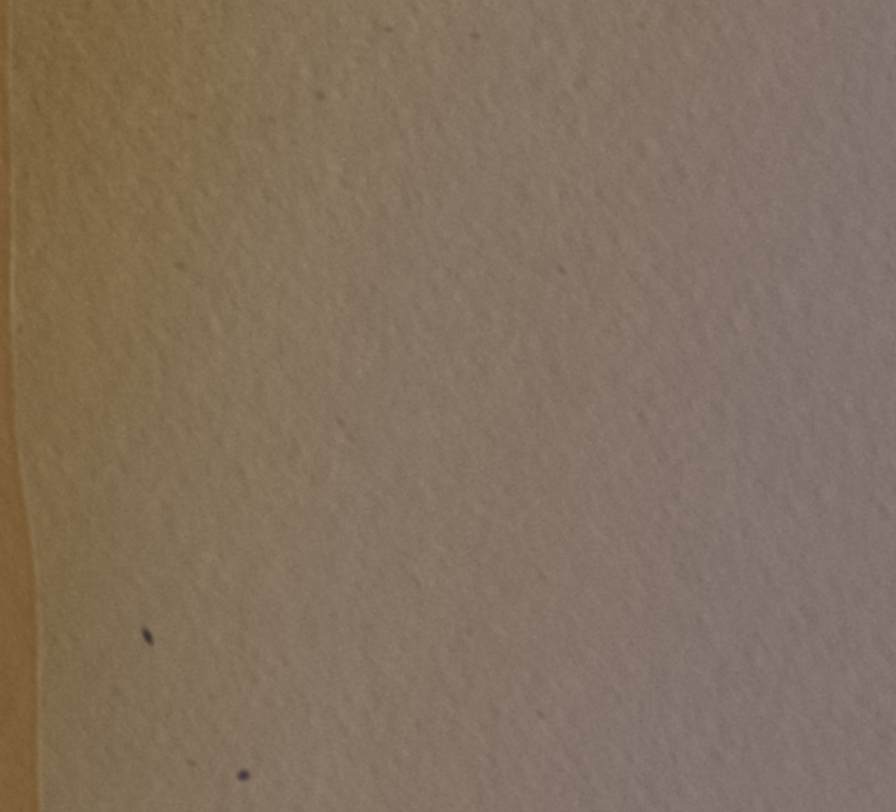
Reproduce this texture procedurally as a Shadertoy shader.

```glsl
vec2 hash2(vec2 cell) {
    vec3 q = fract(cell.xyx * vec3(0.1031, 0.1030, 0.0973));
    q += dot(q, q.yzx + 33.33);
    return fract((q.xx + q.yz) * q.zy);
}

// Cellular noise: soft signed bumps around jittered cell points
float bumps(vec2 p) {
    vec2 cell = floor(p);
    float sum = 0.0;
    for (int y = -1; y <= 1; y++) {
        for (int x = -1; x <= 1; x++) {
            vec2 id = cell + vec2(x, y);
            vec2 away = p - id - hash2(id);
            sum += (hash2(id + 57.0).x * 2.0 - 1.0) * exp(-6.0 * dot(away, away));
        }
    }
    return sum;
}

// Side-lit slope of the bump field
float relief(vec2 p) {
    return bumps(p + vec2(0.22, 0.12)) - bumps(p - vec2(0.22, 0.12));
}

// Soft tilted ellipse
float speck(vec2 p, vec2 size, float angle) {
    float c = cos(angle), s = sin(angle);
    p = vec2(c * p.x + s * p.y, c * p.y - s * p.x) / size;
    return 1.0 - smoothstep(0.1, 1.4, length(p));
}

// Sparse pulp flecks, most cells empty
float flecks(vec2 p) {
    vec2 id = floor(p * 11.0);
    vec2 rnd = hash2(id + 19.0);
    vec2 local = fract(p * 11.0) - 0.25 - 0.5 * hash2(id + 83.0);
    return step(0.88, rnd.x) * speck(local, vec2(0.09, 0.055), -1.6 + 1.5 * rnd.y) * (0.3 + 0.7 * rnd.y);
}

void mainImage(out vec4 fragColor, in vec2 fragCoord) {
    vec2 p = fragCoord / iResolution.y;
    vec2 uv = fragCoord / iResolution.xy;

    // Warm left to cool right, with the warmth reaching further at the top
    float tone = uv.x - 0.28 * (uv.y - 0.5) + 0.03 * bumps(p * 5.0);
    vec3 color = mix(vec3(0.49, 0.39, 0.25), vec3(0.505, 0.42, 0.295), smoothstep(-0.08, 0.1, tone));
    color = mix(color, vec3(0.52, 0.45, 0.36), smoothstep(0.08, 0.3, tone));
    color = mix(color, vec3(0.52, 0.45, 0.39), smoothstep(0.26, 0.5, tone));
    color = mix(color, vec3(0.51, 0.45, 0.425), smoothstep(0.5, 0.92, tone));

    // Dimmer, browner lower left
    float dim = (1.0 - smoothstep(0.1, 0.75, uv.y)) * (1.0 - smoothstep(0.08, 0.36, uv.x));
    color += dim * vec3(-0.025, -0.025, -0.025);

    // Paper tooth, stretched down to the right
    vec2 grain = vec2(dot(p, vec2(0.78, 0.62)), dot(p, vec2(0.62, -0.78)));
    float tooth = 0.021 * relief(grain * vec2(62.0, 42.0));
    tooth += 0.014 * relief(grain * vec2(120.0, 90.0) + 31.0);
    tooth += 0.009 * bumps(p * vec2(24.0, 20.0) + 7.0);
    tooth *= 0.85 + 0.45 * smoothstep(0.3, 1.0, uv.y) * (1.0 - uv.x);
    tooth += 0.022 * bumps(p * 260.0);

    // Faint broken laid lines near the upper left
    float laid = sin(p.y * 430.0 + 1.5 * sin(p.x * 13.0)) * smoothstep(0.45, 0.9, uv.y);
    tooth += 0.008 * laid * bumps(p * 16.0) * (1.0 - smoothstep(0.2, 0.6, uv.x));
    color += tooth * vec3(1.0, 0.97, 0.92);

    // Folded margin with a pale, uneven ridge
    float down = 1.0 - uv.y;
    float fold = p.x - 0.012 - 0.014 * down - 0.025 * smoothstep(0.5, 0.72, down);
    fold += 0.0012 * sin(p.y * 23.0) + 0.001 * bumps(p * 30.0);
    color = mix(vec3(0.485, 0.37, 0.22) + tooth * 0.8, color, smoothstep(-0.01, 0.004, fold));
    float ridge = 0.028 + 0.03 * bumps(vec2(3.0, p.y * 9.0));
    color += ridge * exp(-pow(fold / 0.0035, 2.0));
    color -= 0.015 * exp(-pow((fold + 0.008) / 0.005, 2.0));

    // Brown flecks and two dark inclusions
    color = mix(color, vec3(0.38, 0.30, 0.21), 0.5 * flecks(p));
    color = mix(color, vec3(0.21, 0.18, 0.17), 0.9 * speck(p - vec2(0.182, 0.216), vec2(0.013, 0.006), -1.1));
    color = mix(color, vec3(0.24, 0.19, 0.22), 0.85 * speck(p - vec2(0.300, 0.045), vec2(0.009, 0.008), 0.4));

    fragColor = vec4(color, 1.0);
}
```
